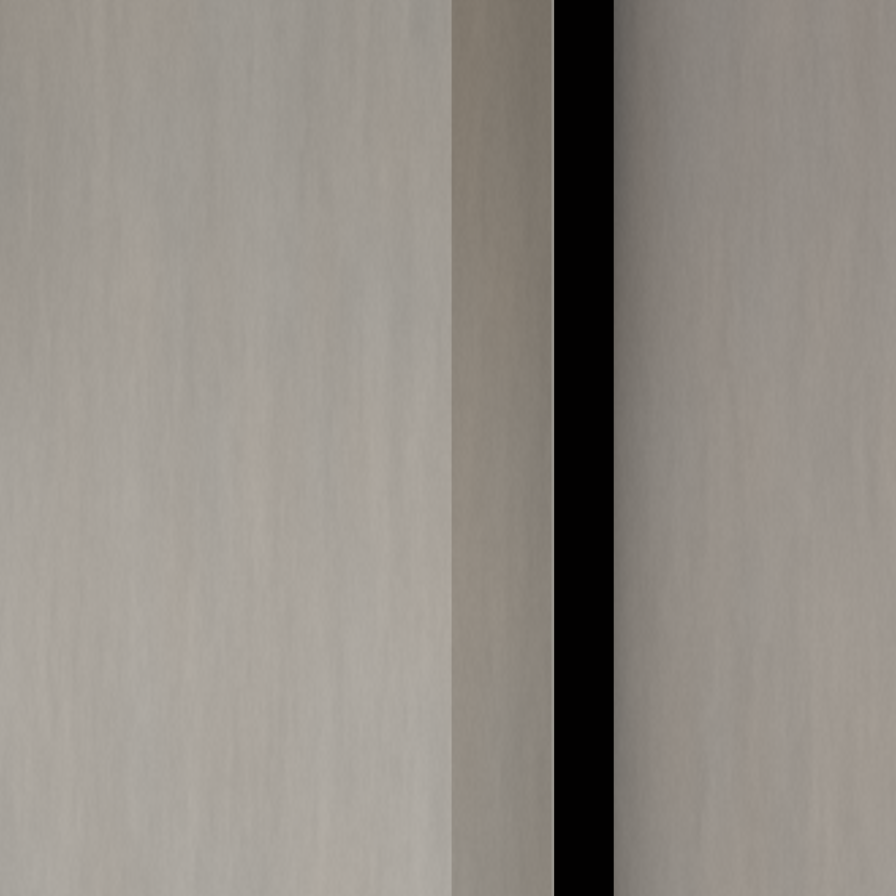
Give the GLSL for this texture, as a WebGL 2 fragment shader.

```glsl
#version 300 es
precision highp float;
// Brushed wood-grain panels with a shaded bevel and a dark vertical gap.
uniform vec2 u_resolution;
out vec4 fragColor;

float hash(vec2 p) {
  p = fract(p * vec2(0.1031, 0.1137));
  p += dot(p, p.yx + 33.33);
  return fract((p.x + p.y) * p.x * 91.7);
}

float noise(vec2 p) {
  vec2 cell = floor(p), f = fract(p);
  f = f * f * (3.0 - 2.0 * f);
  return mix(mix(hash(cell), hash(cell + vec2(1, 0)), f.x),
             mix(hash(cell + vec2(0, 1)), hash(cell + vec2(1, 1)), f.x), f.y);
}

// Vertical fibres: narrow across, long along the height, centred on zero.
float grain(vec2 uv) {
  float sum = 0.0, weight = 0.35;
  vec2 scale = vec2(45.0, 2.0);
  for (int i = 0; i < 4; i++) {
    sum += weight * (noise(uv * scale + float(i) * 17.3) - 0.5);
    scale *= vec2(1.75, 2.9);
    weight *= 0.9;
  }
  return sum;
}

float edge(float at, float x) {
  float halfPixel = 0.75 / u_resolution.x;
  return smoothstep(at - halfPixel, at + halfPixel, x);
}

void main() {
  vec2 uv = gl_FragCoord.xy / u_resolution;
  float bevelX = 0.504, gapX = 0.6185, rightX = 0.685;

  // Left panel: paler toward the floor
  float lift = smoothstep(1.1, 0.2, uv.y);
  vec3 leftPanel = mix(vec3(0.605, 0.585, 0.555), vec3(0.675, 0.655, 0.625), lift);
  leftPanel -= 0.025 * smoothstep(0.12, 0.0, uv.x) * smoothstep(0.2, 0.9, uv.y);

  // Bevel: turned from the light, darkening toward the gap
  vec3 bevel = mix(vec3(0.495, 0.465, 0.425), vec3(0.58, 0.555, 0.52), lift);
  bevel -= 0.035 * smoothstep(bevelX + 0.03, gapX, uv.x);

  // Right panel: soft shadow falling away from the gap
  vec3 rightPanel = mix(vec3(0.57, 0.545, 0.52), vec3(0.625, 0.60, 0.57), lift);
  float shadow = exp(-(uv.x - rightX) / 0.055);
  rightPanel *= 1.0 - mix(0.36, 0.27, lift) * min(shadow, 1.0);

  vec3 color = mix(leftPanel, bevel, edge(bevelX, uv.x));
  color = mix(color, rightPanel, edge(rightX, uv.x));

  // Fibres, warm blotches and fine speckle
  float blotch = noise(uv * vec2(14.0, 4.0) + 5.0) - 0.5;
  color *= 1.0 + 0.075 * grain(uv) + 0.015 * blotch;
  color += vec3(0.008, 0.0, -0.007) * (noise(uv * vec2(25.0, 6.0)) - 0.5);
  color += 0.014 * (noise(uv * vec2(330.0, 200.0)) - 0.5);

  // Thin lit rim, then the gap itself
  float rim = edge(gapX - 0.003, uv.x) * (1.0 - edge(gapX, uv.x));
  color = mix(color, vec3(0.64, 0.63, 0.61), 0.65 * rim);
  float gap = edge(gapX, uv.x) * (1.0 - edge(rightX, uv.x));
  color = mix(color, vec3(0.006, 0.005, 0.003), gap);

  fragColor = vec4(color, 1.0);
}
```
